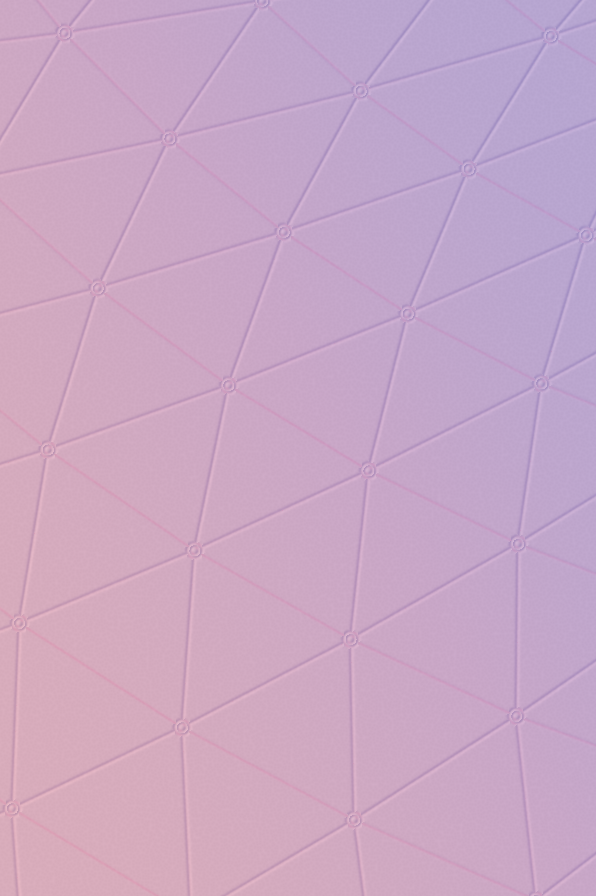
Give the GLSL for this background, as a WebGL 2 fragment shader.

```glsl
#version 300 es
precision highp float;
// Pastel diagonal gradient engraved with a bent triangular mesh and small round joints.

uniform vec2 u_resolution;
out vec4 fragColor;

// Gradient, from lower left to upper right
const vec3 PINK = vec3(0.848, 0.675, 0.732);
const vec3 MAUVE = vec3(0.785, 0.653, 0.780);
const vec3 LAVENDER = vec3(0.715, 0.650, 0.818);
const vec2 GRADIENT_WEIGHT = vec2(0.55, 0.45);
const float MAUVE_STOP = 0.57;

// Mesh: quadratic bend of a lattice, lengths in canvas widths, y downwards
const vec2 MESH_CENTER = vec2(0.384, 0.647);
const vec2 STEP_U = vec2(0.227, 0.153);
const vec2 STEP_V = vec2(-0.075, 0.267);
const vec2 BEND_UU = vec2(0.008, -0.010);
const vec2 BEND_UV = vec2(0.027, 0.006);
const vec2 BEND_VV = vec2(0.018, 0.010);

// Engraving
const vec2 LIGHT_DIR = vec2(-0.84, -0.54);
const float GROOVE_WIDTH = 0.0024;
const float TINT_WIDTH = 0.0017;
const float JOINT_RADIUS = 0.0125;
const float JOINT_CORE = 0.0060;
const vec3 SHADOW = vec3(-0.085, -0.085, -0.045);
const vec3 HIGHLIGHT = vec3(0.055, 0.045, 0.035);
const vec3 GRAZING_TINT = vec3(0.012, -0.050, -0.025);

// Paper grain
const float GRAIN_CELLS = 190.0;
const float GRAIN_STRENGTH = 0.020;

vec2 hash2(vec2 p) {
    vec3 q = fract(p.xyx * vec3(0.1031, 0.1030, 0.0973));
    q += dot(q, q.yzx + 33.33);
    return fract((q.xx + q.yz) * q.zy);
}

// Distance to the nearest cell point
float cellular(vec2 p) {
    vec2 cell = floor(p);
    float nearest = 2.0;
    for (int y = -1; y <= 1; y++)
    for (int x = -1; x <= 1; x++) {
        vec2 id = cell + vec2(x, y);
        nearest = min(nearest, distance(p, id + hash2(id)));
    }
    return nearest;
}

vec2 meshNode(float u, float v) {
    return MESH_CENTER + STEP_U * u + STEP_V * v
         + BEND_UU * u * u + BEND_UV * u * v + BEND_VV * v * v;
}

// Vector from the closest point of segment ab to p
vec2 segmentOffset(vec2 p, vec2 a, vec2 b) {
    vec2 ab = b - a;
    return p - a - ab * clamp(dot(p - a, ab) / dot(ab, ab), 0.0, 1.0);
}

vec2 shorter(vec2 a, vec2 b) {
    return dot(a, a) < dot(b, b) ? a : b;
}

// Offset to the nearest groove: mesh edges, joint rims and joint cores
vec2 grooveOffset(vec2 p) {
    vec2 edge = vec2(1.0);
    vec2 joint = vec2(1.0);
    for (int j = -4; j <= 4; j++)
    for (int i = -3; i <= 4; i++) {
        float u = float(i), v = float(j);
        vec2 node = meshNode(u, v);
        edge = shorter(edge, segmentOffset(p, node, meshNode(u + 1.0, v)));
        edge = shorter(edge, segmentOffset(p, node, meshNode(u, v + 1.0)));
        edge = shorter(edge, segmentOffset(p, node, meshNode(u + 1.0, v - 1.0)));
        joint = shorter(joint, p - node);
    }
    float radius = length(joint);
    vec2 outward = joint / max(radius, 1e-5);
    vec2 rim = outward * (radius - JOINT_RADIUS);
    vec2 core = outward * (radius - JOINT_CORE);
    return radius < JOINT_RADIUS ? shorter(rim, core) : shorter(rim, edge);
}

vec3 gradient(vec2 uv) {
    float t = smoothstep(0.0, 1.0, dot(uv, GRADIENT_WEIGHT));
    vec3 lower = mix(PINK, MAUVE, t / MAUVE_STOP);
    vec3 upper = mix(MAUVE, LAVENDER, (t - MAUVE_STOP) / (1.0 - MAUVE_STOP));
    return t < MAUVE_STOP ? lower : upper;
}

void main() {
    vec2 uv = gl_FragCoord.xy / u_resolution;
    vec2 p = vec2(gl_FragCoord.x, u_resolution.y - gl_FragCoord.y) / u_resolution.x;
    vec3 color = gradient(uv);

    // Groove walls: shaded towards the light, lit on the far side
    vec2 offset = grooveOffset(p);
    vec2 s = offset / GROOVE_WIDTH;
    float relief = -dot(s, LIGHT_DIR) * exp(0.5 - 0.5 * dot(s, s));
    color += HIGHLIGHT * max(relief, 0.0) + SHADOW * max(-relief, 0.0);

    // Grooves that run along the light show only a thin tinted floor
    vec2 f = offset / TINT_WIDTH;
    float facing = abs(dot(offset, LIGHT_DIR)) / max(length(offset), 1e-5);
    color += GRAZING_TINT * (1.0 - facing) * exp(-0.5 * dot(f, f));

    color += GRAIN_STRENGTH * (cellular(p * GRAIN_CELLS) - 0.45);
    fragColor = vec4(clamp(color, 0.0, 1.0), 1.0);
}
```
